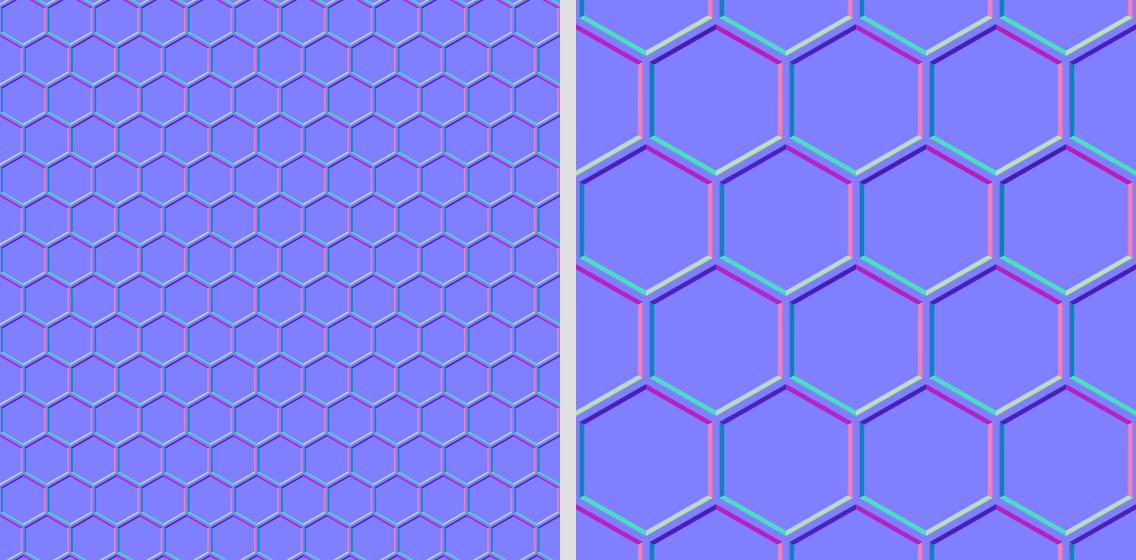
Left: the whole. Right: its middle third, enlarged.
A Shadertoy shader for this texture map:

```glsl
// Tangent-space normal map of hexagonal tiles with thin bevelled rims and flat grout.
// Two interleaved lattices give the nearest tile; its closest side sets the bevel normal.
// Whole repeat counts, wrapped tile ids and whole-frequency sines make it tile.

#define COLUMNS 12.0        // tiles across
#define ROWS 14.0           // tile rows, must be even
#define BEVEL_CENTER 0.458  // distance from tile centre to bevel, in tile widths
#define BEVEL_WIDTH 0.033   // bevel thickness, in tile widths
#define TILT 0.87           // sine of the bevel slope
#define TILT_VARIATION 0.06 // change of slope between tiles
#define RIPPLE 0.004        // faint unevenness of the faces

const float TAU = 6.2831853;
const vec2 ROW_SCALE = vec2(1.0, 0.8660254);

float hash(vec2 id) {
    return fract(sin(dot(id, vec2(127.1, 311.7))) * 4375.85);
}

// Centre of the nearest tile, in column and row units
vec2 nearestCenter(vec2 p) {
    vec2 evenRow = vec2(floor(p.x + 0.5), 2.0 * floor(p.y * 0.5 + 0.5));
    vec2 oddRow = vec2(floor(p.x) + 0.5, 2.0 * floor(p.y * 0.5) + 1.0);
    vec2 toEven = (p - evenRow) * ROW_SCALE;
    vec2 toOdd = (p - oddRow) * ROW_SCALE;
    return dot(toEven, toEven) < dot(toOdd, toOdd) ? evenRow : oddRow;
}

// Outward direction of the closest side in xy, distance along it in z
vec3 closestSide(vec2 h) {
    vec3 side = vec3(1.0, 0.0, 0.0);
    for (int i = 0; i < 3; i++) {
        float angle = float(i) * TAU / 6.0;
        vec2 axis = vec2(cos(angle), sin(angle));
        float along = dot(h, axis);
        if (abs(along) > side.z) side = vec3(axis * sign(along), abs(along));
    }
    return side;
}

// Wrapping low-amplitude surface slope
vec2 faceRipple(vec2 uv) {
    vec2 slope = vec2(0.0);
    for (int i = 1; i <= 3; i++) {
        float f = float(i);
        vec2 frequency = vec2(7.0 * f + 2.0, 11.0 * f - 3.0);
        float bend = sin(TAU * dot(uv, vec2(5.0, -4.0) * f));
        slope += normalize(frequency) * cos(TAU * dot(uv, frequency) + bend) / f;
    }
    return slope;
}

void mainImage(out vec4 fragColor, in vec2 fragCoord) {
    vec2 uv = fragCoord / iResolution.xy;
    float pixel = COLUMNS / iResolution.x;

    // Tile lookup
    vec2 p = uv * vec2(COLUMNS, ROWS) - vec2(0.0, 0.5);
    vec2 center = nearestCenter(p);
    vec3 side = closestSide((p - center) * ROW_SCALE);
    float variation = hash(mod(center, vec2(COLUMNS, ROWS))) - 0.5;

    // Bevel band, antialiased by its pixel coverage
    float inside = 0.5 * BEVEL_WIDTH - abs(side.z - BEVEL_CENTER);
    float bevel = clamp(inside / pixel + 0.5, 0.0, min(1.0, BEVEL_WIDTH / pixel));

    // Normals, with the green channel pointing down
    float tilt = TILT + TILT_VARIATION * variation;
    vec3 bevelNormal = vec3(side.x * tilt, -side.y * tilt, sqrt(1.0 - tilt * tilt));
    vec3 faceNormal = normalize(vec3(RIPPLE * faceRipple(uv), 1.0));
    vec3 normal = mix(faceNormal, bevelNormal, bevel);

    fragColor = vec4(normal * 0.5 + 0.5, 1.0);
}
```
